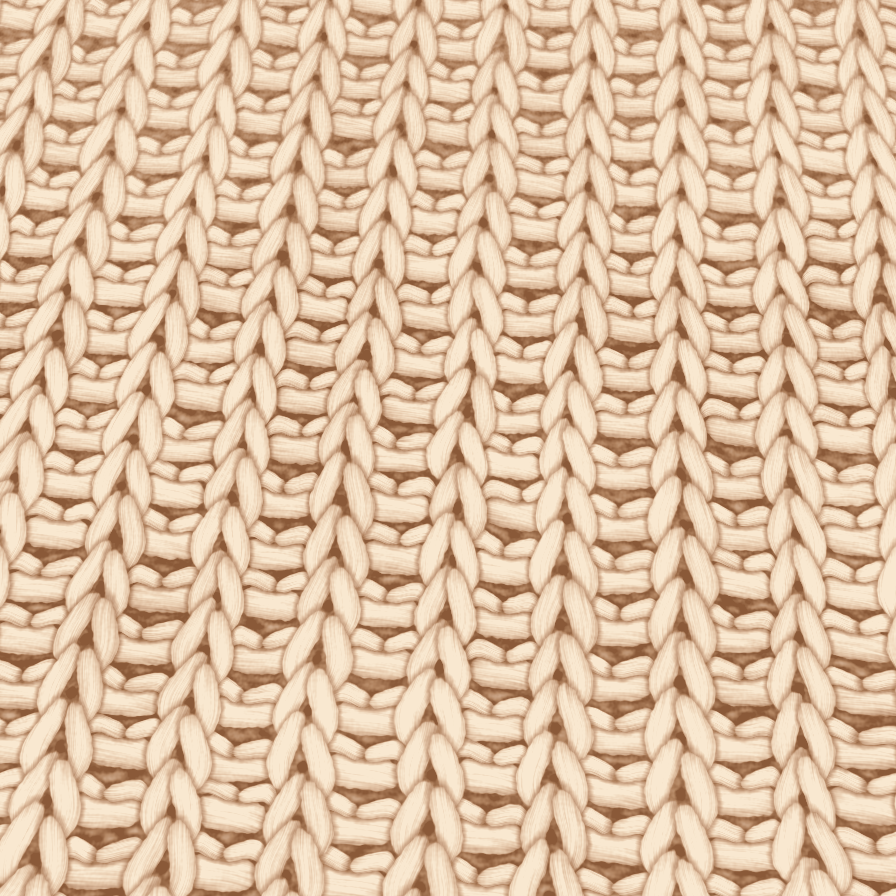
Give the GLSL for this texture, as a WebGL 1 fragment shader.

```glsl
precision highp float;
uniform vec2 u_resolution;

#define RIB_TOP 0.0977
#define RIB_GROWTH 0.0495
#define RIB_CENTER 0.76
#define ROW_COUNT 54.86
#define ROW_GROWTH 0.394
#define ROW_TILT 0.07
#define ROW_HEIGHT 0.45
#define LEG_RADIUS 0.107
#define BAR_RADIUS 0.15
#define JITTER 0.045
#define FIBRE 0.27
#define SHADOW 0.6

const vec3 HOLE = vec3(0.54, 0.35, 0.22);
const vec3 BROWN = vec3(0.70, 0.52, 0.38);
const vec3 TAN = vec3(0.79, 0.64, 0.52);
const vec3 SAND = vec3(0.87, 0.74, 0.62);
const vec3 CREAM = vec3(0.93, 0.83, 0.72);
const vec3 IVORY = vec3(0.975, 0.91, 0.815);

vec2 hash2(vec2 p) {
  p = vec2(dot(p, vec2(127.1, 311.7)), dot(p, vec2(269.5, 183.3)));
  return fract(sin(p) * 43758.5) * 2.0 - 1.0;
}

float gradientNoise(vec2 p) {
  vec2 i = floor(p), f = fract(p);
  vec2 w = f * f * f * (f * (f * 6.0 - 15.0) + 10.0);
  vec2 e = vec2(1.0, 0.0);
  float low = mix(dot(hash2(i), f), dot(hash2(i + e), f - e), w.x);
  float high = mix(dot(hash2(i + e.yx), f - e.yx), dot(hash2(i + e.xx), f - e.xx), w.x);
  return mix(low, high, w.y);
}

// Paints one plump, hooked piece of yarn from a to b over the tone, with a shadow around it
float yarn(float tone, vec2 p, vec2 a, vec2 b, float r, float bow, float twist,
           float seed, float fuzz, float soft) {
  vec2 axis = b - a;
  float len = length(axis);
  vec2 dir = axis / len, side = vec2(dir.y, -dir.x);
  float s = dot(p - a, dir) / len;
  float turn = 3.1416 * clamp(s, 0.0, 1.0);
  float across = (dot(p - a, side) - bow * (sin(turn) - 0.35 * sin(2.0 * turn))) / r;
  float f = length(vec2(across, pow(abs(2.0 * s - 1.0), 1.45))) + fuzz;
  float dist = (f - 1.0) * r;
  float dome = sqrt(max(1.0 - f * f, 0.0));

  // Coarse plies and fine fibres run along the piece
  vec2 grain = vec2(s * 1.8, across * 4.0 + s * twist) + seed * 17.0;
  float strands = gradientNoise(grain) + 0.9 * gradientNoise(grain * vec2(1.4, 2.5) + 5.0);
  float light = dot(side * across, vec2(-0.3, -0.9));
  float body = 0.38 + 0.60 * dome + 0.16 * light + FIBRE * strands + 0.06 * seed;
  tone *= 1.0 - SHADOW * (1.0 - smoothstep(0.0, 0.05, dist));
  return mix(tone, body, 1.0 - smoothstep(-soft, soft, dist));
}

void main() {
  vec2 uv = gl_FragCoord.xy / u_resolution;
  float depth = 1.0 - uv.y;

  // Receding fabric: ribs converge and rows shrink towards the top
  float spacing = RIB_TOP + RIB_GROWTH * depth;
  float col = (uv.x - RIB_CENTER) / spacing;
  float tilted = depth - ROW_TILT * (uv.x - 0.5);
  float row = ROW_COUNT * log(1.0 + ROW_GROWTH * tilted) - 0.14;
  col += 0.09 * gradientNoise(uv * 7.0);
  row += 0.14 * gradientNoise(uv * 5.0 + 9.0);
  vec2 cloth = vec2(col, row * ROW_HEIGHT);
  float soft = 0.8 / (u_resolution.y * spacing) + 0.002 + 0.012 * smoothstep(0.4, 0.0, depth);
  float fuzz = 0.14 * gradientNoise(cloth * 16.0);
  float tone = 0.2 + 0.6 * gradientNoise(cloth * vec2(7.0, 13.0));

  // Purl columns: wide bars, each with two humped loops over its shoulders
  float purl = floor(col);
  for (int j = 1; j >= -1; j--) {
    float n = floor(row + 0.5) + float(j);
    vec2 rnd = hash2(vec2(purl, n));
    vec2 p = vec2(col - purl - 0.5, (row - n) * ROW_HEIGHT) + JITTER * rnd;
    tone = yarn(tone, p, vec2(-0.30, -0.005), vec2(0.30, 0.02 + 0.05 * rnd.y),
                BAR_RADIUS, 0.015, 0.6, rnd.x, fuzz, soft);
    for (int k = 0; k < 2; k++) {
      float flip = float(k) * 2.0 - 1.0;
      vec2 inner = vec2(flip * -0.01 + 0.05 * rnd.y, -0.14);
      vec2 outer = vec2(flip * 0.36, -0.10 + 0.03 * rnd.x * flip);
      tone = yarn(tone, p, inner, outer, 0.082, 0.07 * flip, 1.2,
                  rnd.y * flip, fuzz, soft);
    }
  }
  tone = 1.12 * tone - 0.12;

  // Knit ribs: paired legs hook around a hole from which the next stitch emerges
  float rib = floor(col + 0.5);
  for (int j = -1; j <= 1; j++) {
    float n = floor(row) + float(j);
    for (int k = 0; k < 2; k++) {
      float flip = float(k) * 2.0 - 1.0;
      vec2 rnd = hash2(vec2(rib * 2.0 + flip * 0.5, n + 40.0));
      vec2 p = vec2(col - rib, (row - n) * ROW_HEIGHT) + 0.7 * JITTER * rnd;
      vec2 top = vec2(flip * 0.035, (0.10 + 0.07 * flip) * ROW_HEIGHT);
      vec2 foot = vec2(flip * 0.145, (1.56 + 0.07 * flip) * ROW_HEIGHT);
      tone = yarn(tone, p, top, foot, LEG_RADIUS, 0.058 * flip, 3.0 * flip,
                  rnd.x, fuzz, soft);
    }
    // Dark opening between the feet, partly hidden by the next stitch
    vec2 gap = vec2(col - rib, (row - n - 0.98) * ROW_HEIGHT) / vec2(0.055, 0.075);
    tone -= 0.45 * (1.0 - smoothstep(0.3, 1.0, length(gap) + 2.0 * fuzz));
  }

  // Stray fluff, slow unevenness, and pale haze at the far edge
  tone += 0.12 * gradientNoise(cloth * 34.0) + 0.12 * gradientNoise(uv * 4.0 + 3.0) + 0.05;
  tone = mix(tone, 0.8, 0.18 * smoothstep(0.45, 0.0, depth));

  // Tone to yarn colour
  float k = clamp(tone, 0.0, 1.0) * 5.0;
  vec3 color = mix(HOLE, BROWN, clamp(k, 0.0, 1.0));
  color = mix(color, TAN, clamp(k - 1.0, 0.0, 1.0));
  color = mix(color, SAND, clamp(k - 2.0, 0.0, 1.0));
  color = mix(color, CREAM, clamp(k - 3.0, 0.0, 1.0));
  color = mix(color, IVORY, clamp(k - 4.0, 0.0, 1.0));
  gl_FragColor = vec4(color, 1.0);
}
```
